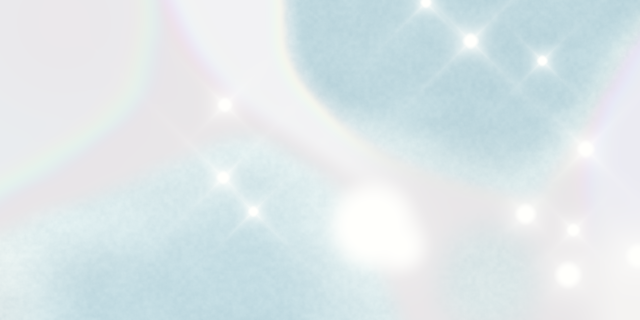
Reproduce this background procedurally as a WebGL 2 fragment shader.

```glsl
#version 300 es
precision highp float;

#define BLUE_DEEP vec3(0.745, 0.845, 0.872)
#define BLUE_PALE vec3(0.855, 0.912, 0.918)
#define PINK_MIST vec3(0.910, 0.900, 0.908)
#define PEARL vec3(0.95, 0.95, 0.955)
#define LAVENDER vec3(0.92, 0.92, 0.95)
#define CREAM vec3(1.0, 1.0, 0.99)
#define RIM_STRENGTH 0.022
#define CLOUD_STRENGTH 0.06
#define GRAIN_STRENGTH 0.04
#define RAY_STRENGTH 0.42

uniform vec2 u_resolution;
out vec4 fragColor;

// Sparkles: centre, core radius, ray length
const vec4 SPARKLES[11] = vec4[11](
  vec4(1.331, 0.992, 0.024, 0.13), vec4(1.471, 0.872, 0.034, 0.19),
  vec4(1.695, 0.810, 0.023, 0.09), vec4(0.703, 0.672, 0.031, 0.09),
  vec4(0.698, 0.445, 0.029, 0.15), vec4(0.792, 0.339, 0.023, 0.11),
  vec4(1.831, 0.534, 0.037, 0.13), vec4(1.643, 0.331, 0.042, 0.05),
  vec4(1.792, 0.281, 0.028, 0.07), vec4(1.776, 0.141, 0.052, 0.04),
  vec4(1.995, 0.200, 0.048, 0.03));

float hash(vec2 p) {
  vec3 q = fract(vec3(p.xyx) * 0.1031);
  q += dot(q, q.yzx + 33.33);
  return fract((q.x + q.y) * q.z);
}

float noise(vec2 p) {
  vec2 i = floor(p), f = fract(p);
  f = f * f * (3.0 - 2.0 * f);
  return mix(mix(hash(i), hash(i + vec2(1, 0)), f.x),
             mix(hash(i + vec2(0, 1)), hash(i + vec2(1, 1)), f.x), f.y);
}

float fbm(vec2 p) {
  float sum = 0.0, amp = 0.5;
  for (int i = 0; i < 4; i++) {
    sum += amp * noise(p);
    p = mat2(1.6, 1.2, -1.2, 1.6) * p + 7.3;
    amp *= 0.5;
  }
  return sum;
}

// Signed distance to a line, negative on the right of a -> b
float halfPlane(vec2 p, vec2 a, vec2 b) {
  vec2 d = b - a;
  return dot(p - a, normalize(vec2(-d.y, d.x)));
}

float smoothMax(float a, float b, float k) {
  float h = max(k - abs(a - b), 0.0) / k;
  return max(a, b) + h * h * k * 0.25;
}

float cover(float d, float softness) {
  return 1.0 - smoothstep(-softness, softness, d);
}

// Pastel spectrum that follows an edge, starting at the given hue
vec3 iridescence(float d, float width, float hue) {
  vec3 tint = cos(6.2832 * (d / (width * 4.0) + hue + vec3(0.0, 0.67, 0.33)));
  return RIM_STRENGTH * tint * exp(-d * d / (width * width));
}

void main() {
  vec2 p = gl_FragCoord.xy / u_resolution.y;
  float clouds = fbm(p * vec2(4.0, 7.0)) - 0.47;
  float grain = fbm(p * 75.0) - 0.47;
  vec2 q = p + 0.025 * vec2(clouds, -clouds);
  vec3 paper = vec3(1.3, 1.0, 0.8) * (CLOUD_STRENGTH * clouds + GRAIN_STRENGTH * grain);
  vec3 color = PINK_MIST;

  // Lower blue pool, fading toward the left side
  float pool = smoothMax(halfPlane(q, vec2(0.0, 0.27), vec2(0.755, 0.58)),
                         halfPlane(q, vec2(0.78, 0.60), vec2(1.11, 0.39)), 0.1);
  pool = smoothMax(pool, halfPlane(q, vec2(1.11, 0.39), vec2(1.25, 0.0)), 0.1);
  float poolDepth = smoothstep(0.0, 0.38, -pool) * smoothstep(-0.02, 0.3, p.x);
  vec3 poolColor = mix(BLUE_PALE + 0.015, BLUE_DEEP + 0.01, poolDepth);
  poolColor = mix(vec3(0.885, 0.925, 0.925), poolColor, smoothstep(-0.05, 0.18, p.x));
  color = mix(color, poolColor + paper, cover(pool, 0.05));

  // Small blue patch at the lower right
  float patchDist = length((q - vec2(1.53, 0.12)) * vec2(0.95, 0.85));
  color = mix(color, BLUE_PALE - 0.02 + paper, 0.9 * cover(patchDist - 0.14, 0.08));

  // White diagonal band with a lavender left edge
  float band = smoothMax(halfPlane(q, vec2(1.1, 0.45), vec2(0.61, 0.76)),
                         halfPlane(q, vec2(0.62, 0.78), vec2(0.53, 1.0)), 0.14);
  float bandFade = 1.0 - smoothstep(1.02, 1.35, p.x);
  color = mix(color, PEARL, cover(band, 0.04) * bandFade);
  color += iridescence(band, 0.04, 0.75) * bandFade * smoothstep(0.5, 0.9, p.y);

  // Upper blue window: crisp on the left, misty along the bottom
  float window = smoothMax(halfPlane(q, vec2(0.9, 0.78), vec2(0.885, 1.0)),
                           halfPlane(q, vec2(1.17, 0.50), vec2(0.9, 0.78)), 0.07);
  window = smoothMax(window, halfPlane(q, vec2(1.67, 0.365), vec2(1.17, 0.50)), 0.12);
  window = smoothMax(window, halfPlane(q, vec2(2.0, 0.83), vec2(1.70, 0.40)), 0.06);
  float mist = smoothstep(0.92, 1.35, p.x);
  float windowDepth = smoothstep(0.0, mix(0.06, 0.14, mist), -window);
  windowDepth *= smoothstep(0.34, 0.72, p.y + 0.1 * (p.x - 1.2));
  color = mix(color, mix(BLUE_PALE, BLUE_DEEP, windowDepth) + paper,
              cover(window, mix(0.014, 0.04, mist)));
  color += iridescence(window - 0.015, 0.03, 0.2) * (1.0 - 0.75 * mist);

  // Pearly bubble at the upper left with a green-gold rim
  float bubble = smoothMax(halfPlane(q, vec2(0.49, 1.0), vec2(0.49, 0.75)),
                           halfPlane(q, vec2(0.49, 0.72), vec2(0.2, 0.47)), 0.16);
  bubble = smoothMax(bubble, halfPlane(q, vec2(0.2, 0.47), vec2(0.0, 0.37)), 0.1);
  vec2 toBlush = p - vec2(0.2, 0.93);
  float blush = exp(-8.0 * dot(toBlush, toBlush));
  vec3 bubbleColor = mix(vec3(0.912, 0.932, 0.942), vec3(0.92, 0.908, 0.92), blush);
  color = mix(color, bubbleColor, cover(bubble, 0.035));
  color += iridescence(bubble + 0.02, 0.05, 0.38);

  // Lavender and cream veil along the right side
  float veil = smoothMax(halfPlane(q, vec2(1.84, 0.3), vec2(1.83, 0.5)),
                         halfPlane(q, vec2(1.83, 0.56), vec2(2.0, 0.84)), 0.1);
  vec3 veilColor = mix(vec3(0.957, 0.953, 0.95), LAVENDER, smoothstep(0.1, 0.5, p.y));
  color = mix(color, veilColor, cover(veil, mix(0.1, 0.03, smoothstep(0.2, 0.6, p.y))));
  color += iridescence(veil, 0.04, 0.75) * smoothstep(0.1, 0.6, p.y);

  // Broad central glow made of two merging discs
  float glow = smoothMax(0.11 - length(p - vec2(1.165, 0.295)),
                         0.055 - length(p - vec2(1.25, 0.23)), 0.05);
  color = mix(color, CREAM, smoothstep(-0.06, 0.04, glow));
  color = mix(color, CREAM, 0.35 * exp(-max(-glow, 0.0) / 0.06));

  // Sparkles with soft cores and diagonal rays
  for (int i = 0; i < 11; i++) {
    vec4 s = SPARKLES[i];
    vec2 d = p - s.xy;
    vec2 diagonal = abs(vec2(d.x - d.y, d.x + d.y)) * 0.7071;
    vec2 ray = exp(-diagonal / s.w - diagonal.yx / (0.5 * s.z));
    float r = length(d) / s.z;
    float light = RAY_STRENGTH * (ray.x + ray.y) + 0.4 * exp(-0.35 * r * r);
    light = max(light, 1.0 - smoothstep(0.4, 1.3, r));
    color = mix(color, CREAM, clamp(light, 0.0, 1.0));
  }

  fragColor = vec4(clamp(color, 0.0, 1.0), 1.0);
}
```
